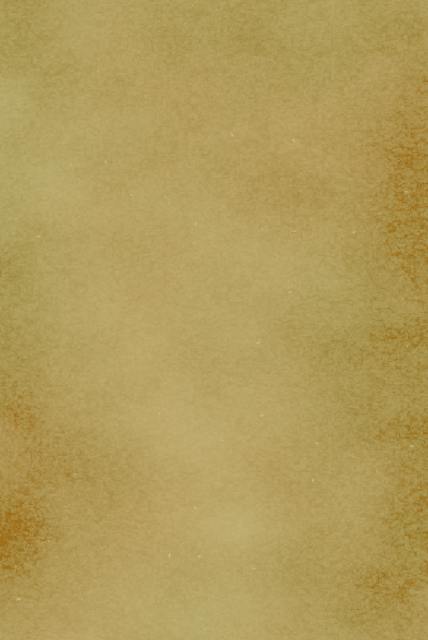
Write a Shadertoy shader that draws this texture.

```glsl
// Aged ochre parchment: soft drifting clouds, rusty side edges, fine leathery
// grain and a few pale flecks. One tone value, summed from noise layers,
// is looked up in a rust-to-straw colour ramp.

#define BASE_TONE 0.67
#define CLOUD_SCALE 3.2
#define CLOUD_DEPTH 0.80
#define EDGE_WIDTH 0.24
#define EDGE_DEPTH 0.30
#define GRAIN_SCALE 150.0
#define GRAIN_DEPTH 0.34
#define CREASE_SCALE 85.0
#define CREASE_DEPTH 0.22
#define TINT_DEPTH 0.05
#define FLECK_CELLS 14.0
#define FLECK_SHARE 0.11

float hash(vec2 p) {
    vec3 q = fract(vec3(p.xyx) * 0.1031);
    q += dot(q, q.yzx + 33.33);
    return fract((q.x + q.y) * q.z);
}

float valueNoise(vec2 p) {
    vec2 cell = floor(p), f = fract(p);
    f = f * f * f * (f * (f * 6.0 - 15.0) + 10.0);
    float low = mix(hash(cell), hash(cell + vec2(1, 0)), f.x);
    float high = mix(hash(cell + vec2(0, 1)), hash(cell + vec2(1, 1)), f.x);
    return mix(low, high, f.y);
}

// Layered noise, turned at every octave to hide the lattice; mean 0.5.
float fbm(vec2 p) {
    float sum = 0.0, weight = 0.5, total = 0.0;
    for (int i = 0; i < 5; i++) {
        sum += weight * valueNoise(p);
        total += weight;
        weight *= 0.5;
        p = mat2(1.6, 1.2, -1.2, 1.6) * p + 17.3;
    }
    return sum / total;
}

// Short wandering dark lines, like the pores of leather.
float creases(vec2 p) {
    vec2 warp = vec2(fbm(p * 18.0), fbm(p * 18.0 + 41.0)) * 0.03;
    float n = valueNoise((p + warp) * CREASE_SCALE * vec2(0.8, 1.25));
    return 1.0 - smoothstep(0.0, 0.22, abs(n - 0.5));
}

// Sparse, tiny, randomly turned pale flecks, one at most in each cell.
float flecks(vec2 p, float pixel) {
    vec2 cell = floor(p * FLECK_CELLS);
    float present = step(hash(cell + 7.0), FLECK_SHARE);
    vec2 centre = 0.2 + 0.6 * vec2(hash(cell + 19.0), hash(cell + 53.0));
    vec2 d = (fract(p * FLECK_CELLS) - centre) / FLECK_CELLS;
    float angle = 6.2832 * hash(cell + 83.0);
    d = mat2(cos(angle), sin(angle), -sin(angle), cos(angle)) * d;
    float radius = mix(0.0012, 0.0028, hash(cell + 97.0));
    float dist = length(d * vec2(0.6, 1.3)) - radius;
    return present * (1.0 - smoothstep(-pixel, pixel, dist));
}

vec3 parchment(float tone) {
    vec3 rust  = vec3(0.61, 0.43, 0.09);
    vec3 ochre = vec3(0.65, 0.56, 0.28);
    vec3 tan_  = vec3(0.705, 0.625, 0.375);
    vec3 straw = vec3(0.75, 0.69, 0.45);
    vec3 color = mix(rust, ochre, clamp(tone / 0.35, 0.0, 1.0));
    color = mix(color, tan_, clamp((tone - 0.35) / 0.33, 0.0, 1.0));
    return mix(color, straw, clamp((tone - 0.68) / 0.32, 0.0, 1.0));
}

void mainImage(out vec4 fragColor, in vec2 fragCoord) {
    vec2 p = fragCoord / iResolution.x;
    float pixel = 1.0 / iResolution.x;

    // Broad clouds, a little wider than tall
    vec2 cloudPos = p * CLOUD_SCALE * vec2(0.85, 1.15);
    float cloud = fbm(cloudPos + 3.7) - 0.5;

    // Patchy wear along the left and right sides
    float sideGap = min(p.x, 1.0 - p.x);
    float patches = smoothstep(0.25, 0.75, fbm(p * vec2(4.0, 5.0) + 61.0));
    float edge = 1.0 - smoothstep(0.0, EDGE_WIDTH, sideGap);
    float wear = edge * mix(0.35, 1.3, patches);

    // Grain bites deeper where the sheet is darker
    float bite = clamp(0.85 - 1.3 * cloud + 0.5 * wear, 0.5, 1.5);
    float grain = valueNoise(p * GRAIN_SCALE * vec2(0.9, 1.2))
                + valueNoise(p * GRAIN_SCALE * 1.9 + 29.0) - 1.0;
    float pores = creases(p) - 0.4;

    float tone = BASE_TONE + CLOUD_DEPTH * cloud - EDGE_DEPTH * wear
               + bite * (GRAIN_DEPTH * 0.5 * grain - CREASE_DEPTH * 0.5 * pores);
    vec3 color = parchment(tone);

    // Slow drift between green and tan
    float drift = fbm(p * 2.6 + 120.0) - 0.5;
    color += TINT_DEPTH * drift * vec3(-0.9, 0.5, 0.2);

    vec3 fleckColor = vec3(0.84, 0.77, 0.52);
    color = mix(color, fleckColor, 0.75 * flecks(p, pixel));
    fragColor = vec4(color, 1.0);
}
```
